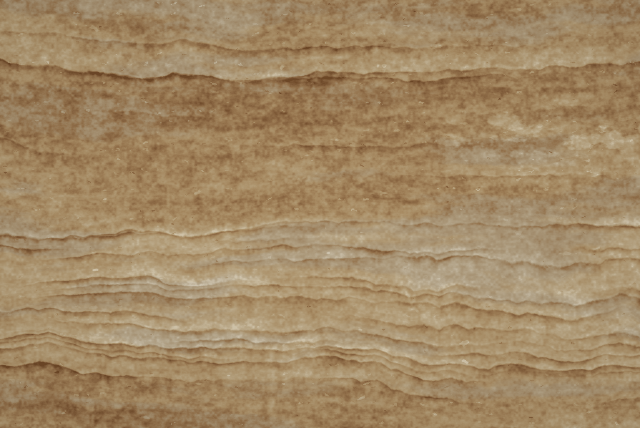
Give the GLSL for this texture, as a Shadertoy shader.

```glsl
float hash21(vec2 p) {
    vec3 q = fract(p.xyx * vec3(0.1031, 0.1030, 0.0973));
    q += dot(q, q.yzx + 33.33);
    return fract((q.x + q.y) * q.z);
}

float valueNoise(vec2 p) {
    vec2 cell = floor(p), f = fract(p);
    f = f * f * (3.0 - 2.0 * f);
    float low = mix(hash21(cell), hash21(cell + vec2(1, 0)), f.x);
    float high = mix(hash21(cell + vec2(0, 1)), hash21(cell + vec2(1, 1)), f.x);
    return mix(low, high, f.y);
}

// Layered noise, centred on zero
float fbm(vec2 p) {
    float sum = 0.0, amp = 0.5;
    for (int i = 0; i < 5; i++) {
        sum += amp * (valueNoise(p) - 0.5);
        p = mat2(0.96, 0.28, -0.28, 0.96) * p * 2.03 + 17.3;
        amp *= 0.52;
    }
    return sum;
}

// Height within the bedding: sagging above, tilted and scalloped below
float beddingHeight(vec2 p) {
    float lower = smoothstep(0.52, 0.40, p.y);
    float sag = 0.09 * (p.x - 0.8) * (p.x - 0.8) * smoothstep(0.55, 0.8, p.y);
    float tilt = 0.055 * (p.x - 0.75) * smoothstep(0.45, 0.2, p.y);
    float swell = 0.045 * (valueNoise(p * vec2(2.6, 2.0) + 4.0) - 0.5);
    float ripple = 0.022 * (valueNoise(p * vec2(9.0, 6.0) + 9.0) - 0.5);
    float scallop = abs(2.0 * valueNoise(p * vec2(17.0, 8.0) + 31.0) - 1.0);
    float ragged = 0.010 * fbm(p * vec2(42.0, 30.0) + 3.0);
    return p.y - sag + tilt + swell + ripple + ragged - mix(0.006, 0.009, lower) * scallop;
}

// Tone change of a vein: crisp upper edge, ragged brown body, pale rim above
float vein(float x, float h, float level, float seed, float width, float depth) {
    float drift = 0.020 * (valueNoise(vec2(x * 4.0, seed)) - 0.5);
    drift += 0.007 * (valueNoise(vec2(x * 23.0, seed + 2.0)) - 0.5);
    float below = level + drift - h;
    float reach = width * (0.35 + 1.1 * valueNoise(vec2(x * 60.0, seed + 5.0)));
    float strength = 0.35 + 1.1 * valueNoise(vec2(x * 11.0, seed + 7.0));
    float depthRatio = max(below, 0.0) / reach;
    float stain = smoothstep(-0.002, 0.003, below) * exp(-pow(depthRatio, 1.4));
    float rim = smoothstep(0.002, -0.004, below) * exp(min(below, 0.0) / 0.011);
    return depth * (0.32 * rim - strength * stain);
}

// Scattered ragged flecks of varied strength, one at most per cell
float flecks(vec2 p, float scale, float chance, float seed) {
    vec2 q = p * vec2(0.7, 1.0) * scale + seed;
    vec2 cell = floor(q);
    vec2 centre = 0.35 + 0.3 * vec2(hash21(cell + 3.1), hash21(cell + 8.7));
    vec2 d = fract(q) - centre;
    d.y += 1.2 * d.x * (hash21(cell + 5.9) - 0.5);
    float radius = mix(0.06, 0.24, hash21(cell + 1.7));
    float dist = length(d * vec2(1.0, 1.7)) + 0.4 * (valueNoise(q * 8.0) - 0.5);
    float strength = 0.3 + hash21(cell + 12.3);
    return strength * smoothstep(radius, radius - 0.14, dist) * step(hash21(cell), chance);
}

// Stone colours from brown to cream
vec3 stoneColour(float tone) {
    vec3 ramp[7] = vec3[7](
        vec3(0.42, 0.275, 0.15), vec3(0.51, 0.37, 0.235), vec3(0.585, 0.455, 0.305),
        vec3(0.645, 0.535, 0.38), vec3(0.68, 0.59, 0.445), vec3(0.72, 0.65, 0.525),
        vec3(0.80, 0.75, 0.65));
    float t = clamp(tone, 0.0, 0.999) * 6.0;
    int i = int(t);
    return mix(ramp[i], ramp[i + 1], fract(t));
}

void mainImage(out vec4 fragColor, in vec2 fragCoord) {
    vec2 uv = fragCoord / iResolution.xy;
    vec2 p = vec2(uv.x * 1.5, uv.y);
    float h = beddingHeight(p);
    vec2 bed = vec2(p.x, h);

    // Broad zones
    float striped = smoothstep(0.485, 0.455, h) * smoothstep(0.07, 0.17, h);
    float tone = 0.49 + 0.18 * striped;
    tone += 0.12 * smoothstep(0.80, 0.82, h) * smoothstep(0.90, 0.84, h);
    tone -= 0.10 * smoothstep(0.15, 0.05, h) * smoothstep(1.1, 0.2, p.x);
    tone -= 0.08 * smoothstep(0.62, 0.70, h) * smoothstep(0.80, 0.74, h);

    // Streaks, fine laminae, mottling and grain
    tone += 0.34 * fbm(bed * vec2(2.2, 30.0));
    tone += 0.26 * fbm(bed * vec2(9.0, 85.0) + 23.0);
    tone += 0.25 * fbm(p * vec2(6.0, 10.0) + 40.0);
    tone += mix(0.50, 0.34, striped) * fbm(p * vec2(58.0, 76.0));
    tone += 0.19 * (valueNoise(p * 170.0) - 0.5);

    // Crowded lower veins, broken along their length
    for (int i = 0; i < 13; i++) {
        float seed = float(i) * 7.31 + 2.0;
        float level = mix(0.09, 0.465, (float(i) + 0.8 * hash21(vec2(seed, 1.0))) / 12.8);
        float present = smoothstep(0.25, 0.6, valueNoise(vec2(p.x * 3.2, seed)));
        float width = mix(0.007, 0.014, hash21(vec2(seed, 2.0)));
        tone += vein(p.x, h, level, seed, width, 0.38 * present);
    }
    // Long dominant veins, then faint upper ones
    tone += vein(p.x, h, 0.172, 3.5, 0.014, 0.46);
    tone += vein(p.x, h, 0.455, 8.5, 0.009, 0.30);
    tone += vein(p.x, h, 0.805, 14.5, 0.012, 0.36);
    for (int i = 0; i < 5; i++) {
        float seed = float(i) * 5.17 + 120.5;
        float present = smoothstep(0.45, 0.75, valueNoise(vec2(p.x * 2.6, seed)));
        tone += vein(p.x, h, 0.57 + 0.075 * float(i), seed, 0.014, 0.26 * present);
    }

    // Crackled pale patch, shells and pits
    vec2 patchOffset = (p - vec2(1.30, 0.69)) / vec2(0.33, 0.085);
    float patchMask = smoothstep(1.1, 0.3, length(patchOffset) + 0.8 * fbm(p * 9.0));
    tone += 0.32 * patchMask * smoothstep(-0.04, 0.10, fbm(p * vec2(17.0, 30.0) + 7.0));
    tone += 0.24 * flecks(p, 44.0, 0.25, 11.0) * (1.0 - 0.6 * striped);
    tone += 0.24 * flecks(p, 23.0, 0.09, 53.0);
    tone -= 0.20 * flecks(p, 58.0, 0.08, 91.0);

    // Grey mineral tint on the paler stone and soft edge falloff
    vec3 colour = stoneColour(tone);
    float grey = smoothstep(0.02, 0.18, fbm(bed * vec2(2.5, 16.0) + 70.0));
    grey *= smoothstep(0.25, 0.55, tone);
    colour = mix(colour, vec3(dot(colour, vec3(0.3, 0.59, 0.11))), 0.20 * grey);
    vec2 fromCentre = uv - 0.5;
    colour *= 1.02 - 0.14 * dot(fromCentre, fromCentre);
    fragColor = vec4(colour, 1.0);
}
```
